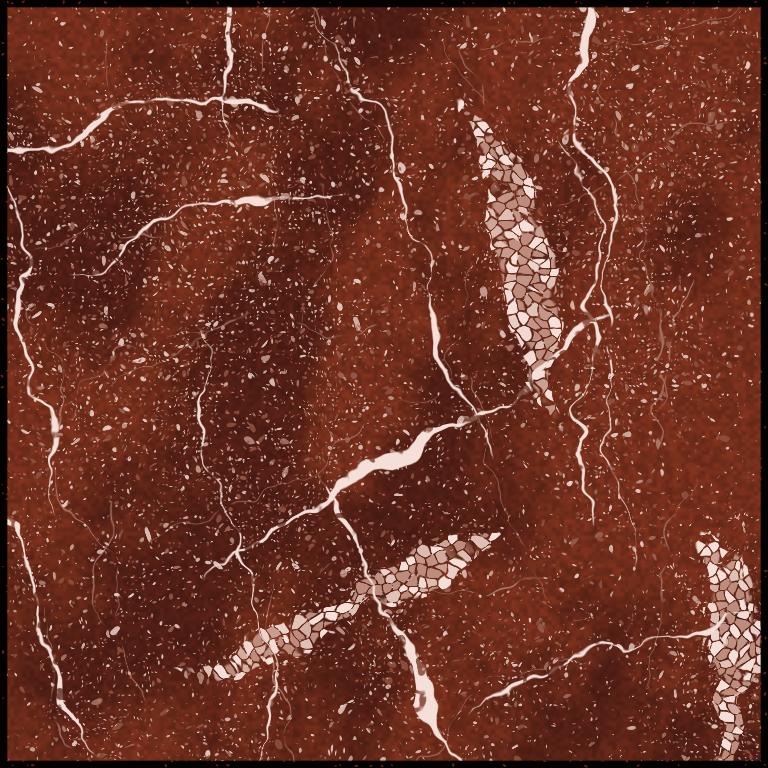
Reproduce this texture procedurally as a Shadertoy shader.

```glsl
#define DEEP vec3(0.31, 0.115, 0.08)
#define RUST vec3(0.455, 0.18, 0.105)
#define CLAY vec3(0.56, 0.32, 0.25)
#define PINK vec3(0.74, 0.55, 0.49)
#define IVORY vec3(0.96, 0.88, 0.85)
#define BLACK vec3(0.02, 0.005, 0.005)
#define VEINS 13
#define HAIRS 24
#define RUBBLES 3
#define BORDER 0.0095
#define SOFT 0.0013
#define SPECK_DENSITY 0.42

float hash(vec2 p) {
    return fract(sin(dot(p, vec2(127.1, 311.7))) * 43758.5453);
}

vec2 hash2(vec2 p) {
    return vec2(hash(p), hash(p + 17.3));
}

float noise(vec2 p) {
    vec2 i = floor(p), f = fract(p);
    f = f * f * (3.0 - 2.0 * f);
    return mix(mix(hash(i), hash(i + vec2(1, 0)), f.x),
               mix(hash(i + vec2(0, 1)), hash(i + 1.0), f.x), f.y);
}

float fbm(vec2 p) {
    float sum = 0.0, amp = 0.5;
    for (int i = 0; i < 5; i++) {
        sum += amp * noise(p);
        p = mat2(1.6, 1.2, -1.2, 1.6) * p + 5.1;
        amp *= 0.5;
    }
    return sum / 0.97;
}

// Crack through the stone: x = distance from its line, y = local half width, z = taper
vec3 crack(vec2 p, float seed, float halfLength, float width) {
    vec2 centre = fract(seed * vec2(0.7549, 0.5698));
    float turn = hash(vec2(seed, 4.2));
    float angle = mod(seed, 3.0) > 0.5 ? mix(-1.65, -1.08, turn) : mix(0.05, 0.65, turn);
    vec2 along = vec2(cos(angle), sin(angle));
    p -= centre;
    vec2 q = vec2(dot(p, along), dot(p, vec2(-along.y, along.x)));
    q.y += 0.07 * (noise(vec2(q.x * 7.0, seed)) - 0.5);
    q.y += 0.018 * (noise(vec2(q.x * 30.0, seed + 40.0)) - 0.5);
    float taper = sqrt(max(0.0, 1.0 - q.x * q.x / (halfLength * halfLength)));
    float swell = noise(vec2(q.x * 15.0, seed + 80.0));
    return vec3(abs(q.y), width * taper * mix(0.12, 1.0, swell * swell), taper);
}

float fillCrack(vec3 c) {
    return (1.0 - smoothstep(c.y - SOFT, c.y + SOFT, c.x)) * smoothstep(0.0, 0.35, c.z);
}

// Angular chips: x = coverage, y = random tone
vec2 chips(vec2 p) {
    vec2 cell = floor(p), id = cell;
    float near = 9.0, next = 9.0;
    for (int y = -1; y <= 1; y++)
    for (int x = -1; x <= 1; x++) {
        vec2 g = cell + vec2(x, y);
        float d = length(g + hash2(g) - p);
        if (d < near) { next = near; near = d; id = g; }
        else next = min(next, d);
    }
    return vec2(smoothstep(0.04, 0.22, next - near), hash(id + 6.6));
}

// Scattered grains: x = coverage, y = random tone
vec2 specks(vec2 p, float scale, float density) {
    p *= scale;
    vec2 id = floor(p);
    vec2 q = fract(p) - mix(vec2(0.35), vec2(0.65), hash2(id));
    float spin = 6.28 * hash(id + 2.9);
    q = mat2(cos(spin), -sin(spin), sin(spin), cos(spin)) * q;
    float radius = mix(0.1, 0.34, hash(id + 8.1));
    float edge = SOFT * scale;
    float d = length(q * vec2(1.0, 1.7)) - radius;
    float cover = 1.0 - smoothstep(-0.5 * edge, edge, d);
    return vec2(cover * step(hash(id + 31.7), density), hash(id + 12.4));
}

void mainImage(out vec4 fragColor, in vec2 fragCoord) {
    vec2 uv = fragCoord / iResolution.xy;
    vec2 jag = vec2(noise(uv * 75.0), noise(uv * 75.0 + 33.0)) - 0.5;
    vec2 bend = vec2(fbm(uv * 11.0), fbm(uv * 11.0 + 20.0)) - 0.5;
    vec2 p = uv + 0.03 * bend + 0.006 * jag;

    // Clouded ground with steep dark streaks
    vec2 streak = mat2(0.94, 0.34, -0.34, 0.94) * (uv + 0.05 * bend);
    float cloud = 0.6 * fbm(streak * vec2(8.0, 3.0) + 3.0) + 0.4 * fbm(uv * 9.0 + 7.0);
    vec3 col = mix(DEEP, RUST, smoothstep(0.34, 0.6, cloud));
    col *= 0.86 + 0.28 * noise(uv * 190.0);

    // Fine veins, broken and pale
    float halo = 0.0, hair = 0.0;
    for (int i = 0; i < HAIRS; i++) {
        float seed = float(i + VEINS + 1);
        vec3 c = crack(p, seed, mix(0.08, 0.25, hash(vec2(seed, 1.0))), 0.0016);
        hair = max(hair, fillCrack(c));
        halo = max(halo, 0.35 * c.z * exp(-c.x * 40.0));
    }
    col = mix(col, PINK, 0.8 * hair * smoothstep(0.25, 0.6, noise(uv * 48.0)));

    // Bold veins and bands of rubble
    float vein = 0.0, rubble = 0.0;
    for (int i = 1; i <= VEINS; i++) {
        float seed = float(i), h = hash(vec2(seed, 2.0));
        vec3 c = crack(p, seed, mix(0.14, 0.34, hash(vec2(seed, 1.0))), mix(0.004, 0.016, h * h));
        vein = max(vein, fillCrack(c));
        halo = max(halo, 0.7 * c.z * exp(-c.x * 30.0));
    }
    for (int i = 0; i < RUBBLES; i++) {
        vec3 c = crack(p, float(37 + i), 0.24, 0.05);
        rubble = max(rubble, c.z * (1.0 - smoothstep(0.4 * c.y, c.y + 0.012, c.x)));
        halo = max(halo, c.z * exp(-c.x * 16.0));
    }

    // Grains gather around the cracks
    float cluster = smoothstep(0.4, 0.7, fbm(uv * 6.0 + 50.0));
    float density = SPECK_DENSITY * (0.2 + 0.55 * cluster + 0.8 * halo);
    for (int i = 0; i < 4; i++) {
        float scale = 48.0 * pow(1.55, float(i));
        vec2 s = specks(p + float(i) * 0.37, scale, density * (0.35 + 0.22 * float(i)));
        vec3 tone = mix(CLAY, mix(PINK, IVORY, s.y), smoothstep(0.25, 0.8, s.y));
        col = mix(col, tone, 0.85 * s.x);
    }

    vec2 chip = chips(p * 75.0);
    float chipCover = chip.x * smoothstep(0.3, 0.4, rubble * (0.45 + 0.75 * chip.y));
    col = mix(col, mix(PINK, IVORY, smoothstep(0.3, 0.8, chip.y)), chipCover);
    float gap = smoothstep(0.68, 0.82, noise(p * 85.0 + 9.0));
    col = mix(col, IVORY, vein * (1.0 - 0.75 * gap));

    // Black frame with a few rust sparks
    vec2 margin = min(uv, 1.0 - uv);
    float inside = smoothstep(BORDER - SOFT, BORDER + SOFT, min(margin.x, margin.y));
    vec3 frame = mix(BLACK, RUST, 0.8 * specks(uv, 150.0, 0.12).x);
    fragColor = vec4(mix(frame, col, inside), 1.0);
}
```
